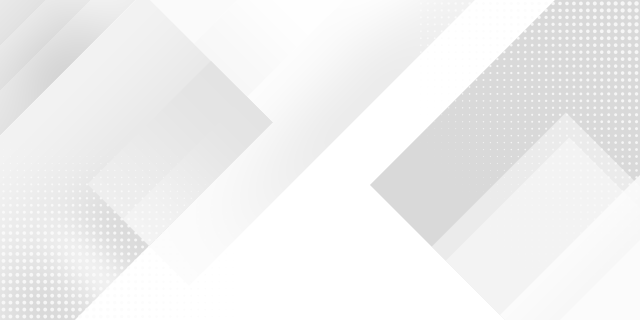
A Shadertoy shader for this background:

```glsl
// Pale grey backdrop of overlapping diagonal panels with halftone dots.
// Panels are boxes in 45 degree axes (rise = x + y, fall = x - y);
// gradients shade them and a dot grid fades over both sides.

const float FAR = 9.0;              // open end of a panel
const float WHITE = 1.0;
const float DARK_GREY = 0.85;       // right square
const float DOT_SHADE = 0.985;
const float DOTS_PER_HEIGHT = 46.0;
const float LEFT_DOT_RADIUS = 0.27; // radii as a share of the dot cell
const float RIGHT_DOT_RADIUS = 0.32;
const float CORNER_BAND = 0.141;    // width of the top left stripes

// Anti-aliased coverage of a box; range = (start, end) on each diagonal axis.
float panel(vec2 d, vec2 riseRange, vec2 fallRange) {
    float inside = min(min(d.x - riseRange.x, riseRange.y - d.x),
                       min(d.y - fallRange.x, fallRange.y - d.y));
    float soft = 1.0 / iResolution.y;
    return smoothstep(-soft, soft, inside);
}

// Round dots on a square grid, radius in cells.
float dots(vec2 p, float radius) {
    float soft = 0.7 * DOTS_PER_HEIGHT / iResolution.y;
    float dist = length(fract(p * DOTS_PER_HEIGHT) - 0.5);
    float cover = 1.0 - smoothstep(radius - soft, radius + soft, dist);
    return cover * smoothstep(0.0, 0.1, radius);
}

float bump(float x, float width) {
    return exp(-x * x / (width * width));
}

float leftPanels(float shade, vec2 d) {
    // Pale strips behind the square
    float paleStrip = mix(0.97, 0.995, smoothstep(0.469, 0.9, d.y));
    shade = mix(shade, 0.98, panel(d, vec2(0.424, 0.742), vec2(0.469, FAR)));
    shade = mix(shade, paleStrip, panel(d, vec2(0.742, 1.076), vec2(0.469, FAR)));
    float wideStrip = 0.987 + 0.025 * smoothstep(0.9, 1.5, d.y)
        - 0.063 * smoothstep(1.08, 1.48, d.x) * smoothstep(-0.3, 0.7, d.y);
    shade = mix(shade, wideStrip, panel(d, vec2(1.076, 1.484), vec2(-0.302, FAR)));

    // Striped corner
    float stripe = fract(d.x / CORNER_BAND);
    float corner = 0.915 - 0.03 * stripe + 0.045 * smoothstep(0.1, 0.4, d.y)
        - 0.05 * bump(d.y + 0.04, 0.2) * smoothstep(0.1, 0.4, d.x);
    shade = mix(shade, corner, panel(d, vec2(-FAR, 0.424), vec2(-FAR, 0.469)));

    // Large square with soft folds near its lower end
    float square = mix(0.95, 0.895, smoothstep(0.424, 1.1, d.x));
    float fold = 0.05 * bump(d.y + 0.55, 0.1) - 0.035 * bump(d.y + 0.33, 0.14)
        - 0.04 * bump(d.y + 0.83, 0.15);
    square += fold * smoothstep(0.75, 1.1, d.x);
    shade = mix(shade, square, panel(d, vec2(0.424, 1.234), vec2(-FAR, 0.469)));

    // Two lighter sheets over the square
    float along = smoothstep(-0.3, 0.42, d.y);
    shade = mix(shade, mix(0.932, 0.892, along),
                panel(d, vec2(0.849, 1.234), vec2(-0.302, 0.469)));
    shade = mix(shade, mix(0.952, 0.892, along),
                panel(d, vec2(1.068, 1.234), vec2(-0.302, 0.469)));
    return shade;
}

// Translucent sheets stacked over the right square.
float rightSheets(float shade, vec2 d) {
    shade = mix(shade, 0.98, 0.54 * panel(d, vec2(2.12, FAR), vec2(0.578, 1.417)));
    shade = mix(shade, 0.98, 0.58 * panel(d, vec2(2.208, FAR), vec2(0.578, 1.349)));
    float sheet = mix(0.988, 0.972, smoothstep(2.55, 2.75, d.x));
    shade = mix(shade, sheet, 0.85 * panel(d, vec2(2.547, FAR), vec2(0.578, FAR)));
    return mix(shade, 0.988, 0.8 * panel(d, vec2(2.75, FAR), vec2(0.578, FAR)));
}

void mainImage(out vec4 fragColor, in vec2 fragCoord) {
    vec2 p = fragCoord / iResolution.y;
    p.y = 1.0 - p.y;                      // measure down from the top
    vec2 d = vec2(p.x + p.y, p.x - p.y);  // diagonal axes (rise, fall)

    float shade = leftPanels(WHITE, d);
    shade = mix(shade, DARK_GREY, panel(d, vec2(1.734, FAR), vec2(0.578, FAR)));

    // Dots shrink away from the lower left and upper right corners
    float leftFade = smoothstep(0.36, 0.8, p.y) * (1.0 - smoothstep(0.2, 0.95, p.x));
    float rightFade = clamp((d.y - 0.78) / 1.22, 0.0, 1.0) * step(1.3, p.x);
    float radius = max(LEFT_DOT_RADIUS * leftFade, RIGHT_DOT_RADIUS * rightFade);
    shade = mix(shade, DOT_SHADE, 0.85 * dots(p, radius));

    shade = rightSheets(shade, d);
    fragColor = vec4(vec3(shade), 1.0);
}
```
